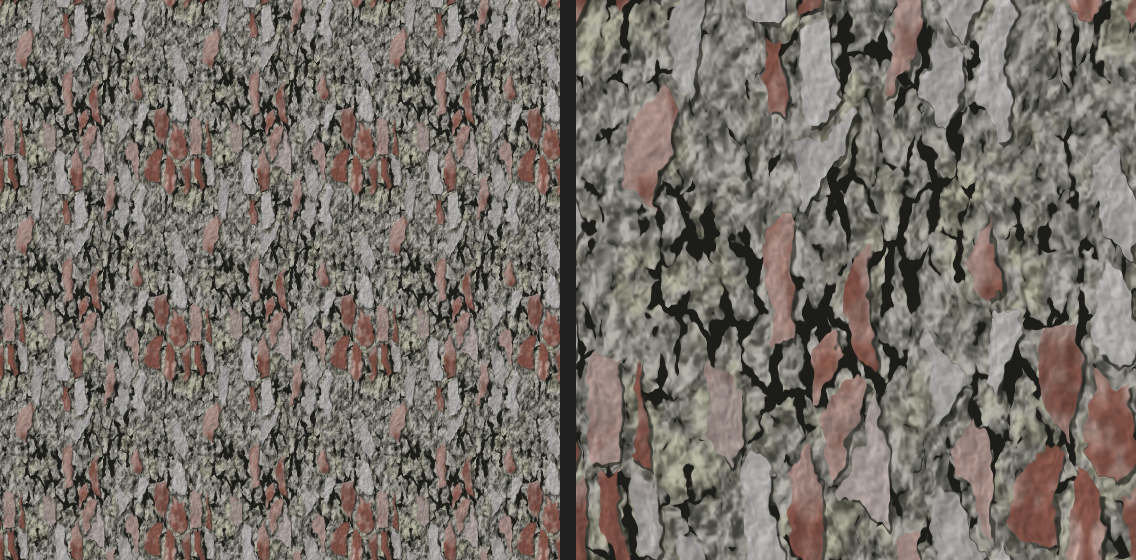
Left, the full canvas; right, a detail of the centre.
Write a Shadertoy shader that draws this texture.

```glsl
const float TILES = 3.0;
const vec2 FLAKE_GRID = vec2(13.0, 5.0);
const vec2 BARK_GRID = vec2(20.0, 9.0);

const vec3 CREVICE = vec3(0.11, 0.11, 0.095);
const vec3 DARK_BARK = vec3(0.26, 0.26, 0.235);
const vec3 LIGHT_BARK = vec3(0.71, 0.70, 0.67);
const vec3 LICHEN = vec3(0.60, 0.60, 0.49);
const vec3 PALE_FLAKE = vec3(0.63, 0.625, 0.62);
const vec3 PINK_FLAKE = vec3(0.61, 0.51, 0.48);
const vec3 RUST_FLAKE = vec3(0.47, 0.30, 0.26);

struct Plate {
    vec2 id;
    float edge;
};

float hash(vec2 p) {
    return fract(sin(dot(p, vec2(127.1, 311.7))) * 43758.5453);
}

vec2 hash2(vec2 p) {
    return vec2(hash(p), hash(p + 41.3));
}

// Value noise that wraps after the given number of cells
float noise(vec2 p, vec2 period) {
    vec2 i = floor(p), f = fract(p);
    f = f * f * (3.0 - 2.0 * f);
    vec2 a = mod(i, period), b = mod(i + 1.0, period);
    return mix(mix(hash(a), hash(vec2(b.x, a.y)), f.x),
               mix(hash(vec2(a.x, b.y)), hash(b), f.x), f.y);
}

float fbm(vec2 uv, vec2 cells, int octaves) {
    float sum = 0.0, total = 0.0, weight = 1.0;
    for (int i = 0; i < octaves; i++) {
        sum += weight * noise(uv * cells, cells);
        total += weight;
        weight *= 0.7;
        cells *= 2.0;
    }
    return sum / total;
}

// Wrapping Voronoi cell and the distance to its border in tile units
Plate findPlate(vec2 uv, vec2 grid, float seed) {
    vec2 p = uv * grid, base = floor(p), f = fract(p);
    vec2 nearest = vec2(0.0), cell = vec2(0.0);
    float best = 9.0;
    for (int k = 0; k < 9; k++) {
        vec2 o = vec2(k % 3 - 1, k / 3 - 1);
        vec2 d = o + 0.05 + 0.9 * hash2(mod(base + o, grid) + seed) - f;
        if (dot(d, d) < best) {
            best = dot(d, d);
            nearest = d;
            cell = o;
        }
    }
    float edge = 9.0;
    for (int k = 0; k < 25; k++) {
        vec2 o = cell + vec2(k % 5 - 2, k / 5 - 2);
        vec2 d = o + 0.05 + 0.9 * hash2(mod(base + o, grid) + seed) - f;
        vec2 across = d - nearest;
        if (dot(across, across) > 0.0001)
            edge = min(edge, dot(0.5 * (d + nearest), across) / length(across * grid));
    }
    return Plate(mod(base + cell, grid) + seed, edge);
}

// Only some cells carry a smooth flake, inset by a ragged margin
float flakeMask(Plate plate, float ragged, float aa) {
    float present = step(hash(plate.id + 3.1), 0.52);
    float margin = 0.002 + 0.016 * ragged + 0.008 * hash(plate.id + 5.9);
    return present * smoothstep(-aa, aa, plate.edge - margin);
}

vec3 flakeColor(vec2 id, float stain, float streak) {
    float kind = hash(id + 7.7);
    float rust = smoothstep(0.42, 0.75, stain + 0.5 * (kind - 0.65));
    vec3 pink = mix(PINK_FLAKE, RUST_FLAKE, rust);
    vec3 color = mix(PALE_FLAKE, pink, smoothstep(0.3, 0.55, kind));
    return color * (0.78 + 0.34 * streak + 0.1 * hash(id + 9.2));
}

void mainImage(out vec4 fragColor, in vec2 fragCoord) {
    vec2 uv = fract(fragCoord / iResolution.xy * TILES);
    float aa = TILES / iResolution.y;

    // Ragged distortion of every outline
    vec2 wobble = vec2(fbm(uv, vec2(13.0, 9.0), 4), fbm(uv + 0.37, vec2(15.0, 10.0), 4)) - 0.5;
    vec2 warped = uv + wobble * vec2(0.055, 0.08);

    // Rough bark with embossed grain and patches of lichen
    vec2 grainCells = vec2(46.0, 32.0);
    float grain = fbm(uv + 0.3 * wobble * 0.1, grainCells, 3);
    float emboss = grain - fbm(uv + 0.03 * wobble + vec2(0.006, -0.006), grainCells, 3);
    float tone = smoothstep(0.05, 0.9, grain + 0.45 * emboss);
    vec3 color = mix(DARK_BARK, LIGHT_BARK, tone);
    float lichen = smoothstep(0.5, 0.7, fbm(uv + 0.61, vec2(14.0, 9.0), 4));
    color = mix(color, LICHEN * (0.5 + 0.75 * tone), 0.5 * lichen);

    // Crevices of uneven width
    Plate bark = findPlate(warped, BARK_GRID, 20.0);
    float gap = 0.013 * smoothstep(0.42, 0.72, fbm(uv + 0.19, vec2(15.0, 10.0), 3)) - 0.002;
    color *= 0.84 + 0.16 * smoothstep(0.0, 0.012, bark.edge);
    float solid = smoothstep(gap - aa, gap + aa, bark.edge + 0.016 * (grain - 0.5));
    color = mix(CREVICE, color, solid);

    // Smooth flakes above a cast shadow
    float ragged = fbm(uv + 0.83, vec2(20.0, 13.0), 3);
    Plate flake = findPlate(warped, FLAKE_GRID, 60.0);
    Plate caster = findPlate(warped + vec2(-0.006, 0.008), FLAKE_GRID, 60.0);
    color = mix(color, CREVICE, 0.65 * flakeMask(caster, ragged, aa));
    float stain = fbm(uv + 0.47, vec2(17.0, 10.0), 3);
    float streak = fbm(warped, vec2(44.0, 18.0), 3);
    vec3 smoothBark = flakeColor(flake.id, stain, streak) * (1.0 + 0.5 * emboss);
    color = mix(color, smoothBark, flakeMask(flake, ragged, aa));

    fragColor = vec4(clamp(color, 0.0, 1.0), 1.0);
}
```
